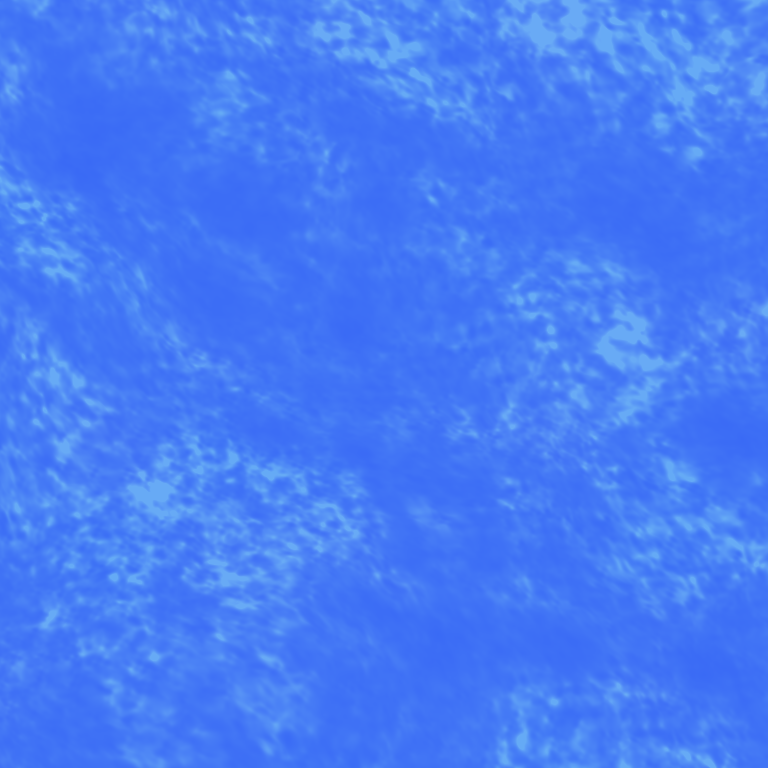
Reproduce this texture procedurally as a WebGL 2 fragment shader.

```glsl
#version 300 es
precision highp float;

uniform vec2 u_resolution;
out vec4 fragColor;

float hash(vec2 p) {
    return fract(sin(dot(p, vec2(127.1, 311.7))) * 43758.5453);
}

// Smooth value noise, centred on zero
float noise(vec2 p) {
    vec2 cell = floor(p);
    vec2 f = fract(p);
    f = f * f * (3.0 - 2.0 * f);
    float low = mix(hash(cell), hash(cell + vec2(1.0, 0.0)), f.x);
    float high = mix(hash(cell + vec2(0.0, 1.0)), hash(cell + vec2(1.0, 1.0)), f.x);
    return mix(low, high, f.y) - 0.5;
}

mat2 rotation(float angle) {
    float c = cos(angle), s = sin(angle);
    return mat2(c, s, -s, c);
}

float fbm(vec2 p, int octaves) {
    float sum = 0.0;
    float amplitude = 0.5;
    for (int i = 0; i < octaves; i++) {
        sum += amplitude * noise(p);
        p = rotation(0.7) * p * 2.03 + 17.3;
        amplitude *= 0.5;
    }
    return sum;
}

void main() {
    vec2 uv = gl_FragCoord.xy / min(u_resolution.x, u_resolution.y);

    // Bend the surface so that streaks change direction across the canvas
    vec2 bend = vec2(fbm(uv * 3.0 + 4.7, 2), fbm(uv * 3.0 + 31.2, 2));
    vec2 flow = rotation(0.6) * (uv + 0.15 * bend);

    // Broad cloudy patches and medium mottling
    float clouds = fbm(flow * vec2(4.2, 6.0) + 8.4, 3);
    float mottle = fbm(flow * vec2(14.0, 20.0) + 52.6, 3);

    // Fine crinkled flecks, strongest in the lighter patches
    vec2 ripple = vec2(noise(uv * 45.0), noise(uv * 45.0 + 71.9)) * 0.006;
    vec2 grainPos = flow + ripple;
    float grain = fbm(grainPos * vec2(62.0, 84.0) + 23.1, 2);
    float crease = 0.16 - abs(noise(grainPos * vec2(46.0, 64.0) + 90.5));
    float roughness = smoothstep(-0.22, 0.18, clouds + 0.8 * mottle);

    float tone = 0.3 + 5.6 * clouds + 3.8 * mottle
               + mix(2.2, 6.6, roughness) * grain
               + mix(0.4, 1.6, roughness) * crease;

    // Skewed brightness: wide deep blue, few pale highlights
    float green = 0.395 + 0.07 * exp(0.5 * clamp(tone, -2.6, 2.7));
    float red = 0.23 + 0.71 * (green - 0.42);
    red += 0.02 * noise(uv * 7.0 + 63.0) * roughness;
    fragColor = vec4(red, green, 0.96, 1.0);
}
```
